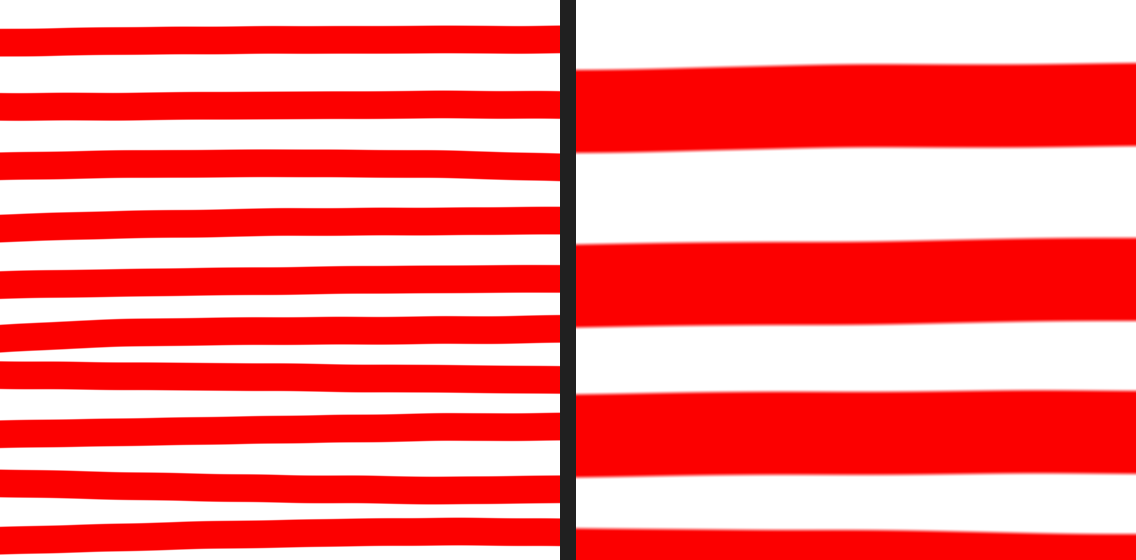
Left: the whole. Right: its middle third, enlarged.
A WebGL 2 fragment shader for this pattern:

```glsl
#version 300 es
precision highp float;
// Ten hand-painted red bands run across a white ground, unevenly spaced.
// Each centre line is a shallow cubic Bezier given by four heights;
// gradient noise adds the slight unsteadiness of the hand.

uniform vec2 u_resolution;
out vec4 fragColor;

// Control heights of each centre line, left to right, top band first
const vec4 BANDS[10] = vec4[10](
    vec4(0.9238, 0.9299, 0.9283, 0.9297),
    vec4(0.8092, 0.8098, 0.8142, 0.8125),
    vec4(0.7031, 0.7093, 0.7116, 0.7012),
    vec4(0.5918, 0.6053, 0.6033, 0.6061),
    vec4(0.4909, 0.4973, 0.5014, 0.5020),
    vec4(0.3952, 0.4167, 0.4049, 0.4128),
    vec4(0.3301, 0.3279, 0.3242, 0.3216),
    vec4(0.2246, 0.2296, 0.2370, 0.2383),
    vec4(0.1367, 0.1313, 0.1201, 0.1263),
    vec4(0.0345, 0.0432, 0.0539, 0.0495));

// Random slope in -1..1 for a lattice point of one band
float slope(float cell, float band) {
    return 2.0 * fract(sin(cell * 12.99 + band * 78.23) * 4375.85) - 1.0;
}

// One-dimensional gradient noise
float gradientNoise(float x, float band) {
    float cell = floor(x);
    float f = x - cell;
    float fade = f * f * f * (f * (f * 6.0 - 15.0) + 10.0);
    return mix(slope(cell, band) * f, slope(cell + 1.0, band) * (f - 1.0), fade);
}

// Cubic Bezier height at t
float bezier(vec4 h, float t) {
    float s = 1.0 - t;
    return dot(h, vec4(s * s * s, 3.0 * s * s * t, 3.0 * s * t * t, t * t * t));
}

void main() {
    vec2 uv = gl_FragCoord.xy / u_resolution;

    // Signed distance to the nearest band edge
    float edgeDistance = 1.0;
    for (int i = 0; i < 10; i++) {
        float centre = bezier(BANDS[i], uv.x);
        centre += 0.002 * gradientNoise(uv.x * 7.0, float(i));
        edgeDistance = min(edgeDistance, abs(uv.y - centre) - 0.0247);
    }

    // Slightly soft paint edge, never narrower than a pixel
    float softness = max(0.0017, 0.75 / u_resolution.y);
    float paint = 1.0 - smoothstep(-softness, softness, edgeDistance);

    vec3 white = vec3(1.0);
    vec3 red = vec3(0.99, 0.0, 0.0);
    fragColor = vec4(mix(white, red, paint), 1.0);
}
```
